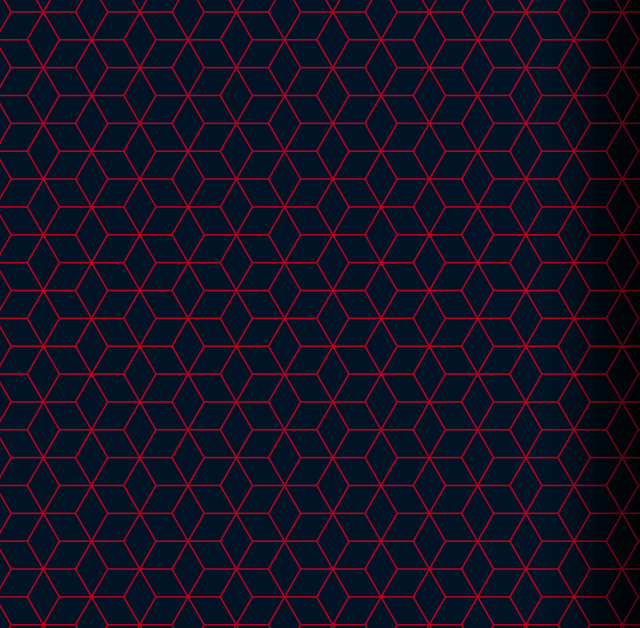
Reproduce this pattern procedurally as a WebGL 2 fragment shader.

```glsl
#version 300 es
precision highp float;

#define EDGE 0.05026
#define LINE_WIDTH 0.0025
#define FIRST_STAR vec2(0.0677, 0.0186)
#define NAVY vec3(0.0, 0.08, 0.145)
#define CRIMSON vec3(0.72, 0.0, 0.135)
#define SHADE_START 0.84
#define GROUND_SHADE 0.82
#define LINE_SHADE 0.45

uniform vec2 u_resolution;
out vec4 fragColor;

const float SQRT3 = 1.7320508;

// Offset from the nearest six-armed star on a triangular lattice
vec2 toNearestStar(vec2 p) {
    vec2 period = EDGE * vec2(3.0, SQRT3);
    vec2 a = p - period * round(p / period);
    vec2 b = p - period * (floor(p / period) + 0.5);
    return dot(a, a) < dot(b, b) ? a : b;
}

// Distance to the three lines crossing at a star, 60 degrees apart
float spokeDistance(vec2 p) {
    vec2 q = abs(p);
    float slanted = abs(dot(q, vec2(0.5 * SQRT3, -0.5)));
    return min(q.y, slanted);
}

void main() {
    // Canvas widths, measured from the top left
    float pixel = 1.0 / u_resolution.x;
    vec2 pos = vec2(gl_FragCoord.x, u_resolution.y - gl_FragCoord.y) * pixel;

    // Rhombus outlines
    float d = spokeDistance(toNearestStar(pos - FIRST_STAR));
    float line = clamp((0.5 * LINE_WIDTH - d) / pixel + 0.5, 0.0, 1.0);

    // Shadow along the right edge
    float shadow = smoothstep(SHADE_START, 1.0, pos.x);
    vec3 ground = NAVY * (1.0 - GROUND_SHADE * shadow);
    vec3 stroke = CRIMSON * (1.0 - LINE_SHADE * shadow);

    fragColor = vec4(mix(ground, stroke, line), 1.0);
}
```
